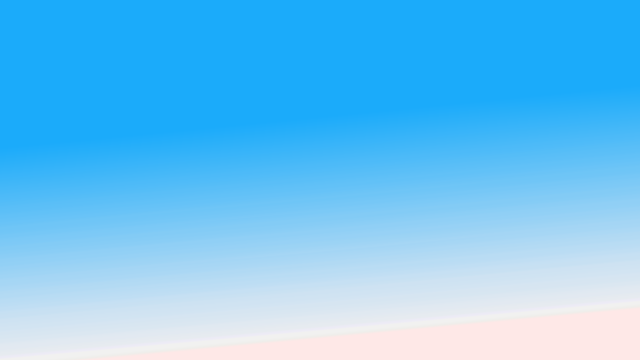
Reproduce this background procedurally as a Shadertoy shader.

```glsl
// A clear blue sky fading to pale haze above a tilted pink corner.
// Height above a gently sloping line drives the colour ramp; layered sines
// add faint streaks, and smoothstep draws the thin bands along the edge.

// Thin streaks running along the slope, strongest close to the haze
float streaks(float height, float x) {
    float sum = 0.0;
    float frequency = 130.0;
    for (int i = 0; i < 4; i++) {
        float layer = float(i);
        sum += sin(height * frequency + 1.7 * layer + 0.8 * sin(x * (2.0 + layer) + layer));
        frequency *= 1.63;
    }
    return 0.25 * sum;
}

// Sky ramp: haze at the slope, then pale blue rising to flat deep blue
vec3 skyColor(float height) {
    vec3 paleBlue = vec3(0.80, 0.885, 0.95);
    vec3 deepBlue = vec3(0.105, 0.67, 0.98);
    vec3 haze = vec3(0.93, 0.93, 0.94);
    vec3 sky = mix(paleBlue, deepBlue, clamp((height - 0.11) / 0.48, 0.0, 1.0));
    return mix(haze, sky, smoothstep(-0.03, 0.13, height));
}

void mainImage(out vec4 fragColor, in vec2 fragCoord) {
    vec2 p = fragCoord / iResolution.y;
    float pixel = 1.0 / iResolution.y;

    // The slope steepens slightly towards the top
    float height = p.y - (0.0885 + 0.0125 * p.y) * p.x;

    // Streaked sky
    float streakFade = smoothstep(0.0, 0.04, height) * (1.0 - smoothstep(0.3, 0.58, height));
    vec3 color = skyColor(height + 0.006 * streakFade * streaks(height, p.x));

    // White strip under a fine lavender line
    float strip = 1.0 - smoothstep(0.003, 0.009, height);
    color = mix(color, vec3(0.945, 0.945, 0.94), strip);
    float line = 1.0 - smoothstep(0.001, 0.004 + pixel, abs(height - 0.007));
    color = mix(color, vec3(0.93, 0.92, 0.97), 0.7 * line);

    // Pink corner with a soft beige rim
    float edge = p.y - 0.0934 * p.x + 0.020;
    color = mix(color, vec3(0.925, 0.92, 0.90), 0.6 * (1.0 - smoothstep(0.0, 0.012, edge)));
    color = mix(color, vec3(0.995, 0.91, 0.905), 1.0 - smoothstep(-0.002 - pixel, 0.002 + pixel, edge));

    fragColor = vec4(color, 1.0);
}
```
